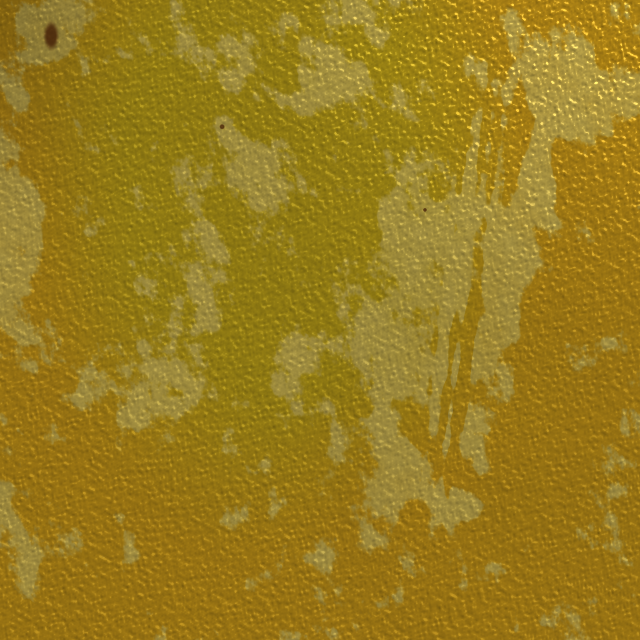
Give the GLSL for this texture, as a three.js fragment shader.

```glsl
// Worn ochre paint on a finely pebbled surface, rubbed through to pale patches.
// Soft blobs set where the wear is dense, fractal noise breaks it into flecks,
// slanted streaks scrape through it, and an embossed grain lights the surface.

#define FLECK_SCALE vec2(25.0, 19.0)
#define FLECK_EDGE 0.065
#define BASE_WEAR -0.19
#define STREAK_FREQ 105.0
#define STREAK_SLANT 0.12
#define GRAIN_FREQ 185.0
#define GRAIN_DEPTH 0.24
#define OCHRE vec3(0.605, 0.458, 0.075)
#define OLIVE vec3(0.570, 0.485, 0.075)
#define PALE vec3(0.640, 0.568, 0.270)
#define GLINT vec3(0.300, 0.270, 0.160)
#define STAIN vec3(0.270, 0.130, 0.030)

varying vec2 vUv;

float hash(vec2 p) {
  return fract(sin(dot(p, vec2(127.1, 311.7))) * 43758.5453);
}

float noise(vec2 p) {
  vec2 i = floor(p);
  vec2 f = fract(p);
  f = f * f * (3.0 - 2.0 * f);
  return mix(mix(hash(i), hash(i + vec2(1.0, 0.0)), f.x),
             mix(hash(i + vec2(0.0, 1.0)), hash(i + vec2(1.0, 1.0)), f.x), f.y);
}

mat2 turn(float a) {
  return mat2(cos(a), sin(a), -sin(a), cos(a));
}

float fbm(vec2 p) {
  float sum = 0.0;
  float amp = 0.5;
  for (int i = 0; i < 5; i++) {
    sum += amp * noise(p);
    p = turn(0.6) * p * 2.03 + 17.3;
    amp *= 0.56;
  }
  return sum / 1.074;
}

// Soft ellipse, 1 inside and 0 outside
float blob(vec2 p, vec2 centre, vec2 radius) {
  return 1.0 - smoothstep(0.55, 1.25, length((p - centre) / radius));
}

// Height of the pebbled surface
float pebble(vec2 p) {
  p = turn(0.5) * p;
  return 0.65 * noise(p) + 0.35 * noise(turn(0.9) * p * 1.9 + 5.0);
}

// How strongly the paint is worn at a place
float wearDensity(vec2 uv) {
  vec2 warp = vec2(noise(uv * 11.0), noise(uv * 11.0 + 40.0)) - 0.5;
  vec2 p = uv + 0.05 * warp;
  float s = p.x - STREAK_SLANT * (p.y - 0.6);

  // Solid patches
  float solid = blob(vec2(s, p.y), vec2(0.665, 0.58), vec2(0.085, 0.22));
  solid = max(solid, blob(vec2(s, p.y), vec2(0.815, 0.63), vec2(0.045, 0.26)));
  solid = max(solid, blob(p, vec2(0.92, 0.85), vec2(0.12, 0.075)));
  solid = max(solid, 0.9 * blob(p, vec2(0.01, 0.63), vec2(0.06, 0.19)));
  solid = max(solid, 0.75 * blob(p, vec2(0.10, 0.96), vec2(0.08, 0.07)));
  solid = max(solid, 0.75 * blob(p, vec2(0.61, 0.27), vec2(0.045, 0.05)));

  // Loose flecks
  float loose = blob(p, vec2(0.38, 0.68), vec2(0.13, 0.13));
  loose = max(loose, blob(p, vec2(0.50, 0.92), vec2(0.16, 0.12)));
  loose = max(loose, blob(p, vec2(0.24, 0.38), vec2(0.11, 0.09)));
  loose = max(loose, blob(p, vec2(0.64, 0.19), vec2(0.10, 0.13)));
  loose = max(loose, blob(p, vec2(0.03, 0.28), vec2(0.07, 0.24)));
  loose = max(loose, 0.6 * blob(p, vec2(0.45, 0.48), vec2(0.20, 0.20)));

  // Scraped streaks, nearly straight and slightly slanted
  float lane = uv.x - STREAK_SLANT * (uv.y - 0.6);
  float zone = blob(vec2(lane, uv.y), vec2(0.74, 0.57), vec2(0.055, 0.42));
  float streak = noise(vec2(lane * STREAK_FREQ, uv.y * 2.5)) - 0.54;
  return BASE_WEAR + 0.37 * solid + 0.16 * loose + zone * (0.10 + 0.65 * streak);
}

void main() {
  vec2 uv = vUv;

  // Paint: olive in the upper middle, ochre around it
  float olive = blob(uv, vec2(0.43, 0.74), vec2(0.36, 0.52));
  olive = clamp(olive + 0.3 * (fbm(uv * 5.0) - 0.5), 0.0, 1.0);
  vec3 colour = mix(OCHRE, OLIVE, olive);

  // Worn flecks and patches
  float flecks = fbm(turn(-0.35) * uv * FLECK_SCALE) - 0.5;
  float worn = smoothstep(-FLECK_EDGE, FLECK_EDGE, flecks + wearDensity(uv));
  colour = mix(colour, PALE, worn * (0.80 + 0.4 * flecks));

  // Broad light, strongest at the upper right
  float glow = smoothstep(0.75, 0.0, length((uv - vec2(1.0)) * vec2(0.9, 1.3)));
  colour *= 0.97 + 0.13 * glow + 0.05 * (fbm(uv * 9.0 + 30.0) - 0.5);
  colour *= 1.0 - 0.13 * smoothstep(0.22, 0.0, uv.x) * smoothstep(0.6, 1.0, uv.y);

  // Embossed grain and its glints
  vec2 g = uv * GRAIN_FREQ;
  float relief = pebble(g) - pebble(g + vec2(0.45, 0.75));
  colour *= 1.0 + GRAIN_DEPTH * (1.0 + 0.4 * glow) * relief;
  colour += GLINT * smoothstep(0.12, 0.55, relief) * (0.25 + 0.9 * glow);

  // Small brown stains
  float stain = 0.85 * blob(uv, vec2(0.080, 0.944), vec2(0.011, 0.021));
  stain = max(stain, 0.8 * blob(uv, vec2(0.347, 0.802), vec2(0.004)));
  stain = max(stain, 0.8 * blob(uv, vec2(0.664, 0.672), vec2(0.003)));
  gl_FragColor = vec4(mix(colour, STAIN, stain), 1.0);
}
```
